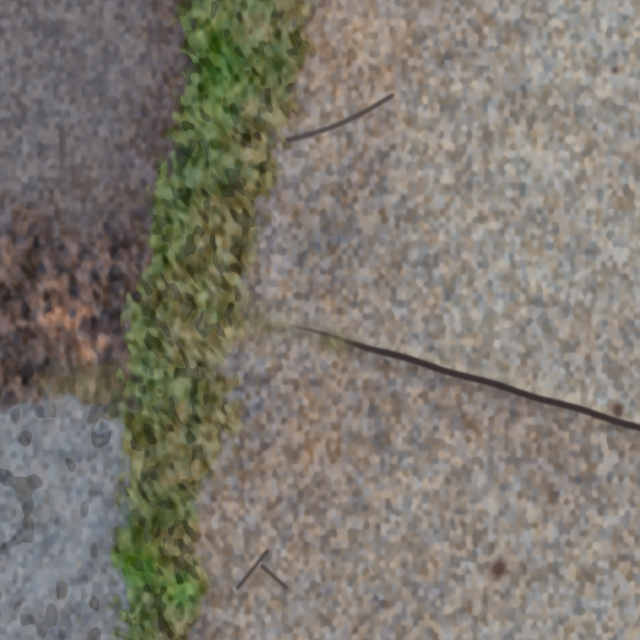
Write a WebGL 2 fragment shader that draws this texture.

```glsl
#version 300 es
precision highp float;
uniform vec2 u_resolution;
out vec4 fragColor;

#define GRAIN vec2(118.0, 98.0)
#define GRAIN_CONTRAST 0.29
#define BLADES vec2(105.0, 68.0)
#define EDGE_WOBBLE 0.06
#define TAN vec3(0.525, 0.482, 0.458)
#define PALE vec3(0.597, 0.58, 0.553)
#define ASPHALT vec3(0.425, 0.41, 0.425)
#define MULCH vec3(0.345, 0.295, 0.29)
#define BLUE_GRAY vec3(0.49, 0.505, 0.53)
#define GRASS vec3(0.345, 0.40, 0.25)
#define OLIVE vec3(0.43, 0.41, 0.29)
#define SOOT vec3(0.20, 0.17, 0.17)

vec3 hash(vec2 p) {
    vec3 q = fract(p.xyx * vec3(0.1031, 0.1030, 0.0973));
    q += dot(q, q.yxz + 33.33);
    return fract((q.xxy + q.yzz) * q.zyx);
}

// Soft cellular noise: random values blended around jittered points, centred on zero
vec3 cells(vec2 p) {
    vec2 cell = floor(p);
    vec3 sum = vec3(0.0);
    float total = 0.0;
    for (int j = -1; j <= 1; j++)
    for (int i = -1; i <= 1; i++) {
        vec2 id = cell + vec2(i, j);
        vec3 h = hash(id + 71.0);
        vec2 d = id + 0.15 + 0.7 * h.xy - p;
        float w = exp(-4.0 * dot(d, d));
        sum += w * hash(id + 17.0);
        total += w;
    }
    return sum / total - 0.5;
}

// Soft elliptical spot
float spot(vec2 p, vec2 centre, vec2 radius) {
    vec2 q = (p - centre) / radius;
    return exp(-dot(q, q));
}

float segment(vec2 p, vec2 a, vec2 b) {
    vec2 ab = b - a;
    return length(p - a - ab * clamp(dot(p - a, ab) / dot(ab, ab), 0.0, 1.0));
}

float stroke(float d, float halfWidth) {
    float soft = 0.002 + 0.7 / u_resolution.y;
    return 1.0 - smoothstep(halfWidth - soft, halfWidth + soft, d);
}

void main() {
    vec2 p = gl_FragCoord.xy / u_resolution;
    vec3 fine = cells(p * GRAIN);
    vec3 medium = cells(p * vec2(58.0, 46.0) + 9.0);
    vec3 broad = cells(p * 13.0 + 4.0);
    vec3 blades = cells(BLADES * (p + vec2(0.25 * p.y + 0.006 * sin(p.y * 55.0), 0.0)));
    float grain = 0.75 * fine.x + 0.35 * medium.x;
    vec3 tint = vec3(1.0, 0.1, -0.9) * (0.055 * fine.y + 0.05 * medium.y);

    // Concrete slabs, split by a sloping joint
    float joint = 0.958 * (p.y - 0.495 + 0.294 * (p.x - 0.449)) + 0.0012 * sin(p.x * 47.0);
    float upper = smoothstep(-0.004, 0.004, joint);
    float paleLow = 0.85 * smoothstep(0.42, 0.0, p.y) * smoothstep(0.25, 0.85, p.x);
    float paleHigh = 0.1 + 0.8 * smoothstep(0.48, 0.85, p.x);
    vec3 color = mix(TAN, PALE, clamp(mix(paleLow, paleHigh, upper) + 0.6 * broad.x, 0.0, 1.1));
    color += vec3(0.04, 0.012, -0.015) * spot(p, vec2(0.53, 0.94), vec2(0.14, 0.12));
    color += vec3(0.03, 0.045, 0.05) * spot(p, vec2(0.69, 0.83), vec2(0.06, 0.05));
    color -= vec3(0.075, 0.055, 0.04) * spot(p, vec2(0.51, 0.63), vec2(0.075, 0.055));
    color += vec3(0.06, 0.025, -0.015) * spot(p, vec2(0.49, 0.32), vec2(0.05, 0.07));
    color -= vec3(0.055, 0.035, 0.01) * spot(p, vec2(0.40, 0.37), vec2(0.06, 0.07));
    color += vec3(0.02, 0.03, 0.05) * spot(p, vec2(0.425, 0.64), vec2(0.02, 0.08));
    color += GRAIN_CONTRAST * grain + tint;

    // Joint: pale lip above, dark gap, weeds at its near end
    float along = smoothstep(0.43, 0.62, p.x);
    float lip = along * exp(-pow((joint - 0.011) / 0.007, 2.0));
    color = mix(color, vec3(0.65, 0.61, 0.55) + 0.15 * fine.x, 0.65 * lip);
    color *= 1.0 - 0.13 * along * spot(vec2(joint), vec2(-0.012), vec2(0.02));
    float gap = stroke(abs(joint + 0.001), 0.0015 + 0.0035 * along);
    color = mix(color, SOOT, gap * smoothstep(0.43, 0.50, p.x) * (0.5 + 0.42 * along));
    color = mix(color, OLIVE + 0.25 * blades.x, 0.6 * spot(p, vec2(0.40, 0.493), vec2(0.06, 0.022)));
    color = mix(color, OLIVE + 0.25 * blades.x, 0.75 * spot(p, vec2(0.525, 0.463), vec2(0.025, 0.017)));

    // Left ground: asphalt, mulch with warm leaves, bluish slab
    float left = 0.2 + 0.095 * smoothstep(0.4, 1.0, p.y) - 0.025 * spot(vec2(p.y), vec2(0.13), vec2(0.08));
    float right = 0.3 + 0.065 * smoothstep(0.12, 0.4, p.y) + 0.11 * smoothstep(0.42, 1.0, p.y)
        + 0.02 * spot(vec2(p.y), vec2(0.08), vec2(0.05));
    float mulch = smoothstep(0.78, 0.56, p.y + 0.15 * broad.y);
    mulch = max(mulch, 0.75 * smoothstep(0.12, 0.01, left - p.x + 0.05 * broad.x));
    vec3 ground = mix(ASPHALT, MULCH, mulch) + 0.20 * grain + tint * (0.4 + 0.5 * mulch);
    float litter = mulch * smoothstep(0.75, 0.55, p.y);
    ground += litter * (0.25 * medium.z + 0.2 * blades.y) * vec3(1.0, 0.8, 0.75);
    float leaves = spot(p, vec2(0.09, 0.508), vec2(0.05, 0.03)) + 0.8 * spot(p, vec2(0.145, 0.452), vec2(0.032, 0.024));
    ground = mix(ground, vec3(0.66, 0.49, 0.40) + 0.3 * fine.x, clamp(leaves * (0.7 + 2.2 * medium.x + blades.z), 0.0, 0.85));
    float fringe = spot(p, vec2(0.14, 0.395), vec2(0.08, 0.035));
    ground = mix(ground, OLIVE + 0.3 * blades.x, 0.7 * fringe);
    vec3 slab = BLUE_GRAY + 0.20 * grain + 0.5 * tint + 0.06 * broad.x;
    slab -= vec3(0.10, 0.11, 0.12) * smoothstep(0.12, 0.28, medium.z);
    float slabTop = 0.368 + 0.008 * sin(p.x * 31.0) + 0.05 * medium.y;
    ground = mix(ground, slab, smoothstep(0.014, -0.014, p.y - slabTop));
    float wobble = EDGE_WOBBLE * (0.5 * medium.y + 0.5 * blades.x + 0.5 * broad.z);
    color = mix(color, ground, smoothstep(0.02, -0.02, p.x - 0.5 * (left + right)));

    // Grass strip: greener at the left, drier at the right
    float across = (p.x - left) / (right - left);
    float dry = smoothstep(0.15, 1.0, across + 0.7 * medium.z + 0.8 * broad.y);
    vec3 grass = mix(GRASS, OLIVE, max(dry, 0.7 * spot(vec2(p.y), vec2(0.28), vec2(0.1))));
    float lush = 0.7 * spot(p, vec2(0.345, 0.90), vec2(0.035, 0.08));
    lush += spot(p, vec2(0.215, 0.115), vec2(0.035, 0.03)) + spot(p, vec2(0.285, 0.075), vec2(0.03, 0.03));
    grass = mix(grass, vec3(0.32, 0.47, 0.21), clamp(lush, 0.0, 0.8));
    grass += 0.25 * blades.x + 0.13 * medium.x + 0.12 * fine.x + tint * 0.8;
    grass *= 1.0 - 0.28 * smoothstep(0.10, 0.30, blades.z - 0.3 * medium.x);
    float inside = min(p.x - left, right - p.x) + wobble;
    color *= 1.0 - 0.09 * spot(vec2(inside), vec2(-0.008), vec2(0.016));
    color = mix(color, grass, smoothstep(-0.014, 0.016, inside));

    // Twigs and small stains
    vec2 bend = p + vec2(0.0, 0.009 * sin((p.x - 0.45) * 19.4));
    color = mix(color, SOOT + 0.08, 0.8 * stroke(segment(bend, vec2(0.45, 0.781), vec2(0.612, 0.85)), 0.0038));
    float fork = min(segment(p, vec2(0.417, 0.138), vec2(0.372, 0.082)), segment(p, vec2(0.41, 0.115), vec2(0.447, 0.082)));
    color = mix(color, SOOT + 0.07, 0.8 * stroke(fork, 0.0028));
    float stain = spot(p + 0.015 * medium.xy, vec2(0.779, 0.115), vec2(0.014));
    stain += spot(p, vec2(0.966, 0.358), vec2(0.009, 0.013)) + 0.7 * spot(p, vec2(0.961, 0.89), vec2(0.007));
    color = mix(color, vec3(0.32, 0.24, 0.22), clamp(stain, 0.0, 0.85));
    fragColor = vec4(clamp(color, 0.0, 1.0), 1.0);
}
```
